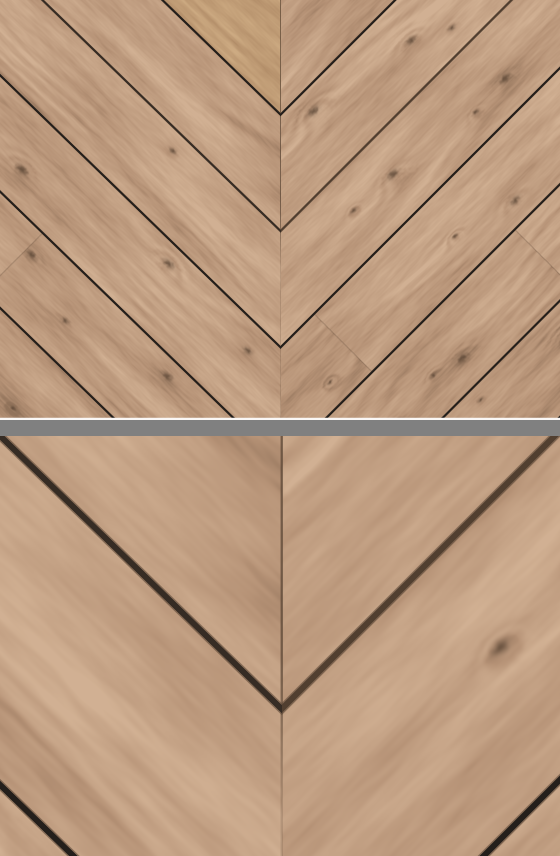
Top, the full canvas; bottom, a detail of the centre.
Write a WebGL 2 fragment shader that draws this texture.

```glsl
#version 300 es
precision highp float;
// Chevron oak planks meeting at a central seam, parted by dark grooves.
// Each half is sheared into plank coordinates (along, across); the wood is
// stretched gradient noise with growth rings that swell around hashed knots.

uniform vec2 u_resolution;
out vec4 outColor;

// Layout, in units of the canvas height, measured down from the top edge
const float SEAM_X = 0.668;
const float FIRST_TIP = 0.273;
const float PITCH = 0.277;
const float SLOPE_LEFT = 0.97;
const float SLOPE_RIGHT = 1.0;
const float GROOVE_HALF = 0.0023;
const float BEVEL_HALF = 0.0036;
const float SEAM_HALF = 0.0009;
const float BOTTOM_STRIP = 0.0055;
const float KNOT_SPACING = 0.17;

// Colours
const vec3 PALE_OAK = vec3(0.805, 0.675, 0.560);
const vec3 MID_OAK = vec3(0.710, 0.570, 0.460);
const vec3 DARK_OAK = vec3(0.570, 0.450, 0.355);
const vec3 BROWN = vec3(0.350, 0.270, 0.205);
const vec3 GROOVE = vec3(0.140, 0.120, 0.105);
const vec3 WHITE = vec3(0.980, 0.970, 0.960);
const vec3 GOLDEN_TINT = vec3(0.99, 0.98, 0.90);

vec2 hash2(vec2 p) {
  vec3 q = fract(p.xyx * vec3(0.1031, 0.1030, 0.0973));
  q += dot(q, q.yzx + 33.33);
  return fract((q.xx + q.yz) * q.zy);
}

float cornerSlope(vec2 cell, vec2 offset) {
  float angle = 6.2832 * hash2(cell).x;
  return dot(vec2(cos(angle), sin(angle)), offset);
}

float gradientNoise(vec2 p) {
  vec2 i = floor(p), f = fract(p);
  vec2 s = f * f * f * (f * (f * 6.0 - 15.0) + 10.0);
  vec2 e = vec2(1.0, 0.0);
  float low = mix(cornerSlope(i, f), cornerSlope(i + e, f - e), s.x);
  float high = mix(cornerSlope(i + e.yx, f - e.yx), cornerSlope(i + 1.0, f - 1.0), s.x);
  return mix(low, high, s.y);
}

// Knots scattered along a plank: x is the dark core, y the swelling around it
vec2 knots(vec2 plank, float width, float board, float density) {
  vec2 total = vec2(0.0);
  float cell = floor(plank.x / KNOT_SPACING);
  for (float k = -1.0; k <= 1.0; k++) {
    vec2 place = hash2(vec2(cell + k, board));
    vec2 trait = hash2(vec2(cell + k + 51.0, board + 23.0));
    vec2 centre = vec2((cell + k + place.x) * KNOT_SPACING, width * mix(0.15, 0.85, place.y));
    float size = mix(0.006, 0.014, trait.x);
    vec2 d = (plank - centre) / (size * vec2(1.35, 0.8));
    d += 0.35 * gradientNoise(plank * 120.0);
    float r2 = dot(d, d);
    total += step(trait.y, density) * vec2(exp(-r2 * 1.6), exp(-r2 * 0.11));
  }
  return total;
}

vec3 oak(vec2 plank, float width, float board, float density, float boardTone) {
  vec2 q = plank + hash2(vec2(board, 3.0)) * 20.0;
  vec2 knot = knots(plank, width, board, density);

  // Broad streaks, growth rings and fine fibres
  float bend = gradientNoise(q * vec2(2.2, 7.0));
  float streak = gradientNoise(q * vec2(3.0, 24.0) + vec2(0.0, bend));
  float ring = sin(q.y * 190.0 + bend * 15.0 + streak * 2.0 + knot.y * 10.0);
  float ringPatch = smoothstep(-0.15, 0.4, gradientNoise(q * vec2(2.5, 9.0) + 7.0) + 0.4 * knot.y);
  float fibre = gradientNoise(q * vec2(14.0, 120.0)) + 0.6 * gradientNoise(q * vec2(34.0, 210.0));

  float shade = boardTone + 0.65 * bend + 0.85 * streak + 0.38 * fibre;
  shade += 0.26 * ring * ringPatch + 0.45 * knot.y;
  vec3 wood = mix(PALE_OAK, MID_OAK, clamp(shade, -0.15, 1.0));
  wood = mix(wood, DARK_OAK, smoothstep(0.85, 1.8, shade));
  return mix(wood, BROWN, 0.75 * min(knot.x, 1.0));
}

void main() {
  vec2 p = gl_FragCoord.xy / u_resolution.y;
  float px = 1.0 / u_resolution.y;
  float down = 1.0 - p.y;
  float dx = p.x - SEAM_X;
  float right = step(0.0, dx);

  // Plank coordinates and the row within the chevron
  float slope = mix(SLOPE_LEFT, SLOPE_RIGHT, right);
  float width = PITCH * inversesqrt(1.0 + slope * slope);
  float v = (down + slope * abs(dx) - FIRST_TIP) / PITCH;
  float row = floor(v);
  vec2 plank = vec2((abs(dx) - down) * 0.7071, fract(v) * width);

  // Butt joints split the lower rows into a darker and a paler board
  float joint = row > 2.5 ? 0.008 : (row > 1.5 && right > 0.5 ? -0.472 : -9.0);
  float upper = step(joint, plank.x);
  float board = (row + 2.0) * 4.0 + right * 2.0 + upper;
  float boardTone = 0.32 + 0.24 * hash2(vec2(board, 11.0)).x + 0.24 * (1.0 - upper);
  float density = right > 0.5 || row > 1.5 ? 0.7 : 0.15;

  vec3 color = oak(plank, width, board, density, boardTone);
  color *= mix(vec3(1.0), GOLDEN_TINT, (1.0 - right) * step(v, 0.0));
  color = mix(color, BROWN, 0.22 * (1.0 - smoothstep(0.0005, 0.0005 + px, abs(plank.x - joint))));

  // Central seam, fainter toward the bottom
  float seam = 1.0 - smoothstep(SEAM_HALF - 0.5 * px, SEAM_HALF + 0.5 * px, abs(dx));
  color = mix(color, BROWN, seam * mix(0.2, 0.75, smoothstep(0.35, 0.5, p.y)));

  // Grooves with a brown bevel; the second one is worn and browner
  float line = floor(v + 0.5);
  float gap = abs(v - line) * width;
  float worn = line == 1.0 ? mix(0.35, 0.85, right) : 0.0;
  float bevel = 1.0 - smoothstep(BEVEL_HALF - px, BEVEL_HALF + 0.5 * px, gap);
  float core = 1.0 - smoothstep(GROOVE_HALF - 0.5 * px, GROOVE_HALF + 0.5 * px, gap);
  color = mix(color, BROWN, 0.65 * bevel);
  color = mix(color, mix(GROOVE, BROWN, worn), core);

  // Pale strip along the bottom edge
  color = mix(WHITE, color, smoothstep(BOTTOM_STRIP - 0.5 * px, BOTTOM_STRIP + 0.5 * px, p.y));
  outColor = vec4(color, 1.0);
}
```
